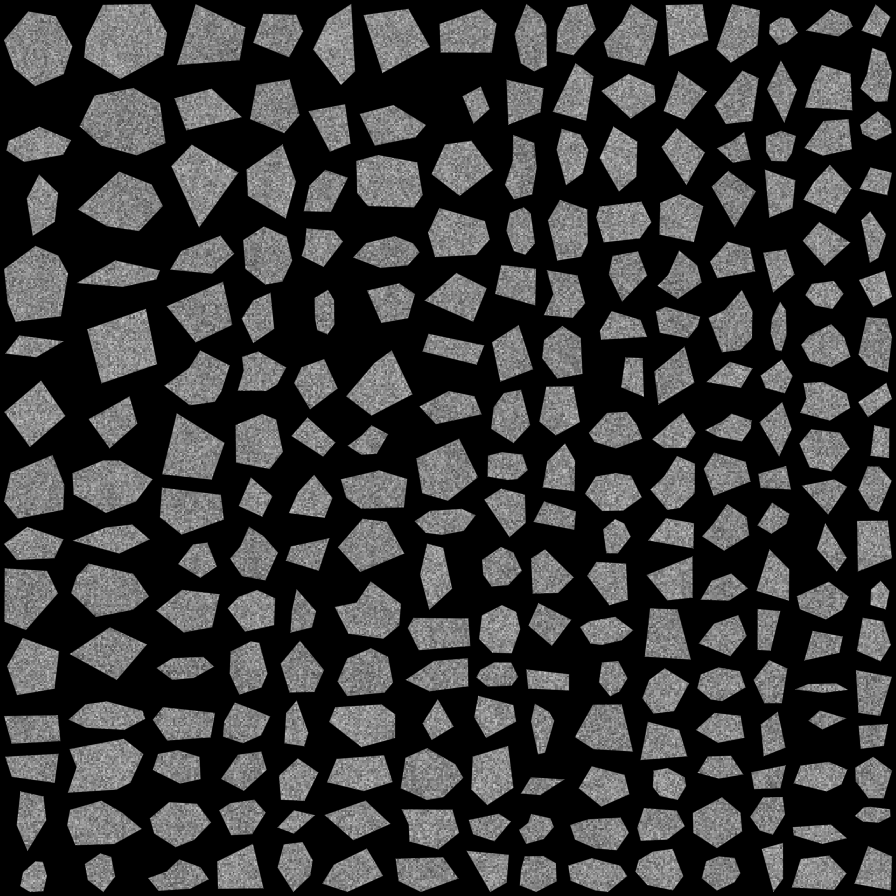
Reproduce this pattern procedurally as a Shadertoy shader.

```glsl
const float COLUMNS = 15.0;
const float ROWS_LEFT = 14.0;                   // rows in the leftmost column
const float ROWS_RIGHT = 18.0;                  // rows in the rightmost column
const vec2 COLUMN_GROWTH = vec2(0.15, 0.35);    // widening to the left, at bottom and top
const vec2 ROW_GROWTH = vec2(0.10, 0.30);       // heightening to the top, at right and left
const float EDGE_JITTER = 0.45;                 // unevenness of the cell borders
const float GAP = 0.009;                        // least space between two shards
const float SHRINK = 0.6;                       // how much the smallest shards shrink
const float NOTCH_CHANCE = 0.3;
const float STONE_GREY = 0.535;
const float TINT_RANGE = 0.05;                  // grey difference from shard to shard
const float GRAIN_CELLS = 512.0;
const float GRAIN_AMOUNT = 0.08;
const float MOTTLE_CELLS = 64.0;
const float MOTTLE_AMOUNT = 0.05;
const int MAX_CORNERS = 7;
const float TAU = 6.28319;

vec3 hash(float a, float b, float c) {
    uvec3 v = uvec3(a, b, c) * 1664525u + 1013904223u;
    v.x += v.y * v.z; v.y += v.z * v.x; v.z += v.x * v.y;
    v ^= v >> 16u;
    v.x += v.y * v.z; v.y += v.z * v.x; v.z += v.x * v.y;
    return vec3(v >> 8u) / 16777216.0;
}

// Value noise that wraps after the given number of cells
float wrapNoise(vec2 p, float cells) {
    vec2 i = floor(p), f = smoothstep(0.0, 1.0, p - i);
    vec2 a = mod(i, cells), b = mod(i + 1.0, cells);
    return mix(mix(hash(a.x, a.y, 7.0).x, hash(b.x, a.y, 7.0).x, f.x),
               mix(hash(a.x, b.y, 7.0).x, hash(b.x, b.y, 7.0).x, f.x), f.y);
}

// Uneven spacing of the unit interval, small steps first, and its inverse
float spread(float t, float growth) { return t * (1.0 + growth - growth * t); }
float unspread(float s, float growth) {
    float b = 1.0 + growth;
    return (b - sqrt(b * b - 4.0 * growth * s)) / (2.0 * growth);
}

// Position of border number i, the outer borders staying in place
float border(float i, float count, float growth, float seed) {
    float inner = step(0.5, i) * step(i, count - 0.5);
    float shift = (hash(i, seed, 3.0).x - 0.5) * EDGE_JITTER * inner;
    return unspread((i + shift) / count, growth);
}

// Signed distance to an irregular polygon that fills a box of the given half size
float shardDistance(vec2 p, vec2 halfSize, vec2 id) {
    vec2 corner[MAX_CORNERS];
    vec3 style = hash(id.x, id.y, 11.0);
    int count = 4 + int(style.x * 3.99);
    vec2 low = vec2(9.0), high = vec2(-9.0);
    for (int i = 0; i < count; i++) {
        vec3 h = hash(id.x, id.y, 20.0 + float(i));
        float angle = TAU * (float(i) + style.y + 0.6 * (h.x - 0.5)) / float(count);
        float radius = mix(0.7, 1.0, h.y);
        if (i == 0 && count > 4 && style.z < NOTCH_CHANCE) radius *= 0.5;
        corner[i] = radius * vec2(cos(angle), sin(angle));
        low = min(low, corner[i]);
        high = max(high, corner[i]);
    }
    for (int i = 0; i < count; i++)
        corner[i] = ((corner[i] - low) / (high - low) * 2.0 - 1.0) * halfSize;

    float d = 9.0, side = 1.0;
    for (int i = 0, j = count - 1; i < count; j = i, i++) {
        vec2 e = corner[j] - corner[i], w = p - corner[i];
        vec2 away = w - e * clamp(dot(w, e) / dot(e, e), 0.0, 1.0);
        d = min(d, dot(away, away));
        bvec3 c = bvec3(p.y >= corner[i].y, p.y < corner[j].y, e.x * w.y > e.y * w.x);
        if (all(c) || all(not(c))) side = -side;
    }
    return side * sqrt(d);
}

void mainImage(out vec4 fragColor, in vec2 fragCoord) {
    vec2 uv = fragCoord / iResolution.xy;
    vec2 p = vec2(1.0 - uv.x, uv.y);            // cells grow away from the lower right
    float soft = 0.75 / iResolution.y;
    float cover = 0.0, tint = 0.0;

    // Shards of the nearest cells, each column having its own rows
    float nearColumn = floor(COLUMNS * spread(p.x, mix(COLUMN_GROWTH.x, COLUMN_GROWTH.y, p.y)));
    for (float dx = -1.0; dx <= 1.0; dx++) {
        float col = nearColumn + dx;
        if (col < 0.0 || col >= COLUMNS) continue;
        float across = col / (COLUMNS - 1.0);
        float rows = floor(mix(ROWS_RIGHT, ROWS_LEFT, across) + 0.5);
        float rowGrowth = mix(ROW_GROWTH.x, ROW_GROWTH.y, across);
        float nearRow = floor(rows * spread(p.y, rowGrowth));
        for (float dy = -1.0; dy <= 1.0; dy++) {
            float row = nearRow + dy;
            if (row < 0.0 || row >= rows) continue;
            vec2 ySpan = vec2(border(row, rows, rowGrowth, col + 40.0),
                              border(row + 1.0, rows, rowGrowth, col + 40.0));
            float growth = mix(COLUMN_GROWTH.x, COLUMN_GROWTH.y, 0.5 * (ySpan.x + ySpan.y));
            vec2 xSpan = vec2(border(col, COLUMNS, growth, 1.0),
                              border(col + 1.0, COLUMNS, growth, 1.0));
            vec2 low = vec2(xSpan.x, ySpan.x), high = vec2(xSpan.y, ySpan.y);

            vec3 h = hash(col, row, 5.0), place = hash(col, row, 6.0);
            vec2 room = 0.5 * (high - low - GAP);
            vec2 halfSize = room * (1.0 - SHRINK * pow(h.xy, vec2(7.0)));
            vec2 q = p - 0.5 * (low + high) - (room - halfSize) * (2.0 * place.xy - 1.0);
            if (any(greaterThan(abs(q), halfSize + soft))) continue;
            float mask = 1.0 - smoothstep(-soft, soft, shardDistance(q, halfSize, vec2(col, row)));
            if (mask > cover) { cover = mask; tint = (h.z - 0.5) * TINT_RANGE; }
        }
    }

    // Fine stone grain over faint mottling
    vec2 cell = floor(uv * GRAIN_CELLS);
    float grain = 2.0 * dot(hash(cell.x, cell.y, 9.0) - 0.5, vec3(1.0));
    float mottle = wrapNoise(uv * MOTTLE_CELLS, MOTTLE_CELLS) - 0.5;
    float grey = STONE_GREY + tint + GRAIN_AMOUNT * grain + MOTTLE_AMOUNT * mottle;
    fragColor = vec4(vec3(grey * cover), 1.0);
}
```
